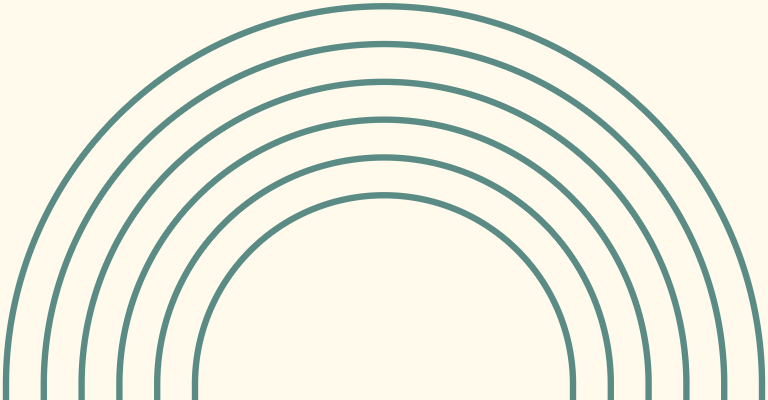
Give the GLSL for this background, as a WebGL 1 fragment shader.

```glsl
precision highp float;
// Six evenly spaced concentric arches in muted teal on a cream ground.
// Each arch is a half circle on short straight legs; one distance
// field, folded into repeating rings, draws all of them.

uniform vec2 u_resolution;

const vec3 CREAM = vec3(1.0, 0.98, 0.925);
const vec3 TEAL = vec3(0.353, 0.545, 0.523);

// Lengths are fractions of the canvas width.
const float SPRING_HEIGHT = 0.0205;
const float INNER_RADIUS = 0.2461;
const float RING_GAP = 0.04922;
const float LAST_RING = 5.0;
const float LINE_WIDTH = 0.0083;

// Radius of the arch through p: circular above the spring line, straight below.
float archRadius(vec2 p) {
  return length(vec2(p.x, max(p.y, 0.0)));
}

// Distance from a radius to the centre line of the nearest ring.
float ringDistance(float radius, float inner, float gap, float last) {
  float ring = clamp(floor((radius - inner) / gap + 0.5), 0.0, last);
  return abs(radius - inner - ring * gap);
}

// Antialiased coverage of a line of the given width.
float lineMask(float dist, float width, float pixel) {
  return clamp(0.5 + (0.5 * width - dist) / pixel, 0.0, 1.0);
}

void main() {
  float pixel = 1.0 / u_resolution.x;
  vec2 p = gl_FragCoord.xy * pixel - vec2(0.5, SPRING_HEIGHT);

  float dist = ringDistance(archRadius(p), INNER_RADIUS, RING_GAP, LAST_RING);
  float mask = lineMask(dist, LINE_WIDTH, pixel);

  gl_FragColor = vec4(mix(CREAM, TEAL, mask), 1.0);
}
```
